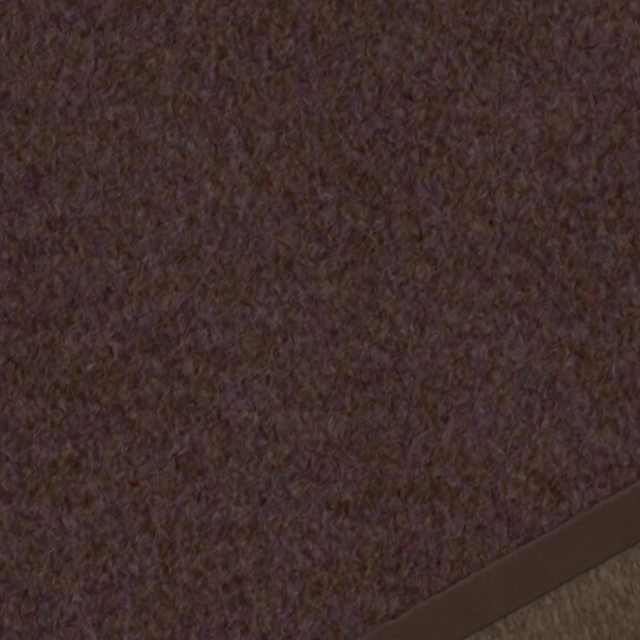
Write a WebGL 2 fragment shader that draws this texture.

```glsl
#version 300 es
precision highp float;

uniform vec2 u_resolution;
out vec4 fragColor;

float hash(vec2 p) {
    return fract(sin(dot(p, vec2(127.1, 311.7))) * 43758.5);
}

// Smooth value noise centred on zero
float noise(vec2 p) {
    vec2 cell = floor(p);
    vec2 f = fract(p);
    f = f * f * (3.0 - 2.0 * f);
    float low = mix(hash(cell), hash(cell + vec2(1.0, 0.0)), f.x);
    float high = mix(hash(cell + vec2(0.0, 1.0)), hash(cell + vec2(1.0)), f.x);
    return mix(low, high, f.y) - 0.5;
}

vec2 rotate(vec2 p, float angle) {
    float c = cos(angle), s = sin(angle);
    return vec2(c * p.x - s * p.y, s * p.x + c * p.y);
}

float segmentDistance(vec2 p, vec2 halfAxis) {
    float t = clamp(dot(p, halfAxis) / dot(halfAxis, halfAxis), -1.0, 1.0);
    return length(p - halfAxis * t);
}

// Signed distance above a line crossing the bottom edge at startX
float lineDistance(vec2 p, float startX, float slope) {
    return (p.y - slope * (p.x - startX)) / sqrt(1.0 + slope * slope);
}

// Short fibres, one per cell: light and dark strokes leaning around the vertical
float fibres(vec2 p, float density, float seed) {
    vec2 q = p * density;
    vec2 base = floor(q);
    float sum = 0.0;
    for (int y = -1; y <= 1; y++) {
        for (int x = -1; x <= 1; x++) {
            vec2 cell = base + vec2(x, y);
            vec2 key = cell + seed;
            vec2 centre = cell + vec2(hash(key + 3.1), hash(key + 7.7));
            float lean = (hash(key + 13.3) - 0.5) * 1.8;
            vec2 halfAxis = rotate(vec2(0.0, mix(0.2, 0.5, hash(key + 19.9))), lean);
            float d = segmentDistance(q - centre, halfAxis) / 0.21;
            sum += (hash(key + 29.5) - 0.45) * exp(-d * d);
        }
    }
    return sum;
}

vec3 carpet(vec2 p) {
    vec2 warp = vec2(noise(p * 60.0), noise(p * 60.0 + 31.0));
    vec2 q = p + warp * 0.008;
    vec2 leaning = rotate(q, -0.2);

    // Pile relief
    float light = 0.07 * noise(leaning * vec2(135.0, 80.0));
    light += 0.08 * noise(rotate(q, 0.4) * vec2(235.0, 150.0) + 17.0);
    light += 0.012 * noise(p * 19.0 + 53.0) + 0.012 * noise(p * 5.0);
    light += 0.085 * fibres(q, 82.0, 0.0) + 0.075 * fibres(q, 125.0, 41.0);

    // Mottled dye: violet against olive, red against green
    float violet = noise(q * vec2(85.0, 62.0) + 71.0) + 0.45 * noise(p * 34.0 + 5.0);
    float red = noise(q * vec2(95.0, 70.0) + 97.0) + 0.35 * noise(p * 30.0 + 11.0);
    vec3 color = vec3(0.249, 0.172, 0.164) + light * vec3(0.98, 0.98, 1.0);
    color += violet * vec3(0.004, 0.004, 0.062);
    color += red * vec3(0.024, -0.014, -0.004);
    return color;
}

vec3 trim(vec2 p, float depth) {
    vec3 color = vec3(0.235, 0.172, 0.148);
    color += 0.018 * noise(p * 160.0) + 0.012 * noise(p * 22.0);
    float lip = exp(-pow((depth - 0.004) / 0.004, 2.0));
    return color + lip * vec3(0.04, 0.035, 0.03);
}

vec3 woodFloor(vec2 p) {
    vec2 q = rotate(p, -0.25) + 0.004 * noise(p * 40.0);
    float grain = 0.08 * noise(q * vec2(250.0, 60.0));
    grain += 0.08 * noise(q * vec2(220.0, 150.0) + 23.0);
    return vec3(0.305, 0.247, 0.205) + grain * vec3(1.0, 0.98, 0.9);
}

void main() {
    vec2 p = gl_FragCoord.xy / u_resolution;
    float soft = max(0.0015, 1.0 / u_resolution.y);

    // Slightly frayed carpet edge and straight lower border
    float carpetEdge = lineDistance(p, 0.553, 0.56);
    carpetEdge += 0.004 * noise(p * 60.0) + 0.003 * noise(p * 130.0);
    float floorEdge = lineDistance(p, 0.723, 0.555) + 0.0015 * noise(p * 90.0);

    // Contact shadows beside both joins
    float pileShade = 1.0 - 0.22 * exp(-max(carpetEdge, 0.0) / 0.007);
    float seam = 1.0 - 0.22 * exp(-pow(floorEdge / 0.003, 2.0));

    vec3 color = mix(woodFloor(p), trim(p, -carpetEdge), smoothstep(-soft, soft, floorEdge));
    color *= seam;
    color = mix(color, carpet(p) * pileShade, smoothstep(-soft, soft, carpetEdge));
    fragColor = vec4(clamp(color, 0.0, 1.0), 1.0);
}
```
